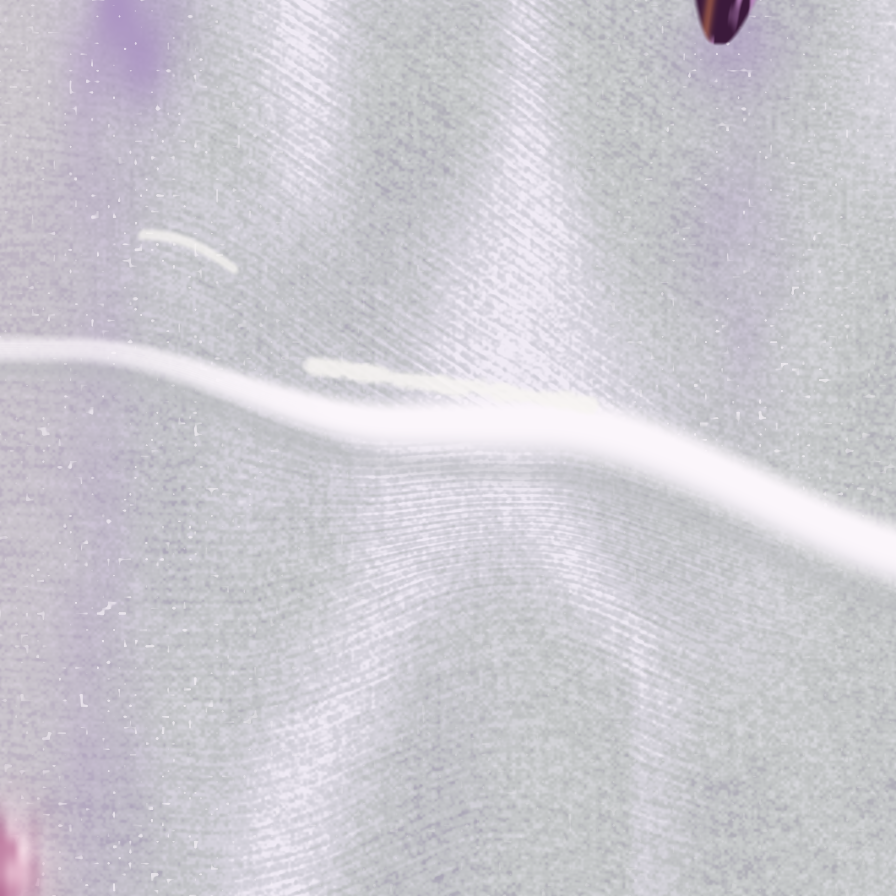
Write a WebGL 1 fragment shader that draws this texture.

```glsl
precision highp float;
// A pale, silky petal surface crossed by one bright vein, with fine ridges,
// soft folds, violet stains and frosty grain. Ridges are sine waves over a bent
// coordinate; folds and stains are gaussian glows; grain is hashed value noise.
uniform vec2 u_resolution;

const vec3 SHADOW = vec3(0.67, 0.65, 0.72);
const vec3 SILVER = vec3(0.76, 0.765, 0.78);
const vec3 LILAC = vec3(0.83, 0.82, 0.86);
const vec3 PEARL = vec3(0.94, 0.92, 0.96);
const vec3 SAGE = vec3(0.79, 0.81, 0.79);
const vec3 VIOLET = vec3(0.66, 0.57, 0.76);
const vec3 CREAM = vec3(0.97, 0.96, 0.95);
const vec3 WHITE = vec3(0.985, 0.965, 0.985);

float hash(vec2 p) {
  return fract(sin(dot(p, vec2(127.1, 311.7))) * 43758.545);
}

float noise(vec2 p) {
  vec2 i = floor(p), f = fract(p);
  f = f * f * (3.0 - 2.0 * f);
  return mix(mix(hash(i), hash(i + vec2(1.0, 0.0)), f.x),
             mix(hash(i + vec2(0.0, 1.0)), hash(i + 1.0), f.x), f.y);
}

float fbm(vec2 p) {
  float sum = 0.0, amp = 0.5;
  for (int i = 0; i < 4; i++) {
    sum += amp * noise(p);
    p = p * 2.03 + 7.1;
    amp *= 0.5;
  }
  return sum;
}

float bell(float x, float center, float width) {
  float t = (x - center) / width;
  return exp(-t * t);
}

float blob(vec2 p, vec2 center, vec2 size) {
  vec2 q = (p - center) / size;
  return exp(-dot(q, q));
}

float segment(vec2 p, vec2 a, vec2 b) {
  vec2 d = b - a;
  return length(p - a - d * clamp(dot(p - a, d) / dot(d, d), 0.0, 1.0));
}

float veinHeight(float x) {
  return 0.61 - 0.085 * smoothstep(0.08, 0.45, x) - 0.16 * smoothstep(0.6, 1.1, x);
}

// Bent coordinate whose level lines are the ridges on each side of the vein.
float ridgeCoord(vec2 p, float above) {
  float warp = 0.035 * noise(p * vec2(5.0, 3.0)) + 0.006 * noise(p * 17.0);
  float upper = p.y + 0.34 * smoothstep(0.1, 0.9, p.x) + 0.1 * p.x * p.x;
  float depth = veinHeight(p.x) - p.y;
  float arch = 0.1 * smoothstep(0.24, 0.56, p.x) - 0.06 * smoothstep(0.58, 0.85, p.x);
  float lower = p.y - arch * smoothstep(0.03, 0.2, depth)
              - (veinHeight(p.x) - 0.55) * exp(-max(depth, 0.0) * 9.0);
  return mix(lower, upper, above) + warp;
}

// Brightness of the broad folds catching light.
float folds(vec2 p, float above) {
  float fan = bell(p.x, 0.57 + 0.02 * p.y, mix(0.14, 0.04, smoothstep(0.56, 0.9, p.y)));
  float pleat = bell(p.x, 0.345, 0.055) * smoothstep(0.66, 0.84, p.y);
  float sweep = bell(p.x, mix(0.31, 0.47, smoothstep(0.0, 0.46, p.y)), 0.075);
  float shoulder = bell(segment(p, vec2(0.58, 0.46), vec2(0.7, 0.29)), 0.0, 0.04);
  float hem = smoothstep(0.7, 0.71, p.x) * (1.0 - smoothstep(0.72, 0.81, p.x))
            * (1.0 - smoothstep(0.2, 0.33, p.y));
  float edge = 0.6 * blob(p, vec2(1.0, 0.95), vec2(0.08, 0.2));
  return mix(sweep * 0.85 + shoulder * 0.6 + hem * 0.55, fan + pleat * 0.9 + edge, above);
}

vec3 palette(float t) {
  vec3 c = mix(SHADOW, SILVER, smoothstep(0.0, 0.35, t));
  c = mix(c, LILAC, smoothstep(0.3, 0.65, t));
  return mix(c, PEARL, smoothstep(0.6, 1.0, t));
}

// Small dark bud with pale lengthwise stripes, pointing down.
vec3 paintBud(vec3 color, vec2 p, vec2 tip) {
  vec2 q = p - tip;
  float halfWidth = 0.036 * sqrt(clamp(q.y / 0.06, 0.0, 1.0));
  float across = q.x - 0.15 * q.y;
  float mask = smoothstep(-0.004, 0.004, halfWidth - abs(across)) * smoothstep(0.0, 0.006, q.y);
  float stripe = noise(vec2(across * 130.0, q.y * 28.0));
  vec3 bud = mix(vec3(0.23, 0.1, 0.23), vec3(0.72, 0.52, 0.74), smoothstep(0.45, 0.85, stripe));
  bud = mix(bud, vec3(0.72, 0.43, 0.3), 0.6 * bell(across, -0.017, 0.006));
  return mix(color, bud, mask);
}

void main() {
  vec2 p = gl_FragCoord.xy / u_resolution;
  float rise = p.y - veinHeight(p.x);
  float above = smoothstep(-0.01, 0.01, rise);
  float fold = folds(p, above);
  float coord = ridgeCoord(p, above);

  // Silky tone: folds, clouding, ridges and grain
  float ridge = sin(coord * 500.0) + 0.4 * sin(coord * 910.0 + 4.0 * noise(p * 9.0));
  float ridgeGain = (0.05 + 0.07 * fold) * (0.45 + noise(p * 8.0 + 3.0));
  ridgeGain *= 1.0 - 0.6 * smoothstep(0.78, 0.95, p.x);
  float thread = noise(vec2(p.x * 14.0, coord * 190.0)) - 0.5;
  float grain = noise(p * 300.0) + noise(p * 190.0 + 31.0) - 1.0;
  float tone = 0.36 + 0.47 * fold + 0.55 * (fbm(p * vec2(7.0, 4.0)) - 0.45);
  tone += ridge * ridgeGain + 0.16 * thread + 0.26 * grain;
  vec3 color = palette(tone);

  // Sage clouding and violet stains
  float sage = smoothstep(0.35, 0.65, fbm(p * 3.5 + 12.0)) + bell(p.x, 0.93, 0.12);
  color = mix(color, SAGE + 0.08 * grain, 0.35 * min(sage, 1.0) * (1.0 - min(fold, 1.0)));
  float stain = 0.75 * blob(p, vec2(0.15, 0.97), vec2(0.06, 0.11))
              + 0.3 * bell(p.x, 0.11, 0.05) + 0.4 * blob(p, vec2(0.82, 0.96), vec2(0.07, 0.06))
              + 0.3 * blob(p, vec2(0.82, 0.72), vec2(0.06, 0.18));
  color = mix(color, VIOLET, stain * (0.45 + 0.8 * noise(p * vec2(24.0, 13.0))));
  color = mix(color, vec3(0.85, 0.78, 0.84), 0.35 * bell(p.x, 0.0, 0.12));

  // Frosty sparkles, densest at the left and the upper right
  float frost = 0.3 + bell(p.x, 0.15, 0.12) + above * bell(p.x, 0.84, 0.12);
  float sparkle = smoothstep(0.86, 0.97, noise(p * 165.0 + 5.0));
  color = mix(color, WHITE, 0.65 * sparkle * min(frost, 1.0));

  // Vein: shaded underside, soft bright body, crusted upper rim
  float girth = mix(0.014, 0.036, smoothstep(0.05, 0.75, p.x));
  color = mix(color, SILVER * 0.97, 0.5 * bell(rise, -girth * 1.6, 0.014));
  float body = 1.0 - smoothstep(girth * 0.45, girth * 1.35, abs(rise));
  vec3 veinColor = mix(WHITE, LILAC, 0.3 * bell(rise, -girth * 0.7, girth * 0.35));
  color = mix(color, veinColor, body * mix(0.72, 1.0, smoothstep(0.05, 0.4, p.x)));
  float rim = segment(p, vec2(0.35, 0.592), vec2(0.66, 0.548)) + 0.014 * (fbm(p * 55.0) - 0.5);
  color = mix(color, CREAM, 0.85 * (1.0 - smoothstep(0.004, 0.013, rim)));

  // Pale scratch, corner bloom and bud
  float bend = 0.012 * sin((p.x - 0.15) * 28.0);
  float scratch = segment(p - vec2(0.0, bend), vec2(0.16, 0.735), vec2(0.26, 0.7));
  color = mix(color, CREAM, 0.75 * (1.0 - smoothstep(0.002, 0.009, scratch)));
  float bloom = blob(p, vec2(0.0, 0.03), vec2(0.045, 0.06));
  vec3 bloomColor = mix(vec3(0.72, 0.45, 0.6), vec3(0.99, 0.88, 0.92), noise(p * vec2(75.0, 38.0)));
  color = mix(color, bloomColor, min(1.0, 1.3 * bloom));
  color = paintBud(color, p, vec2(0.802, 0.948));

  gl_FragColor = vec4(clamp(color, 0.0, 1.0), 1.0);
}
```
